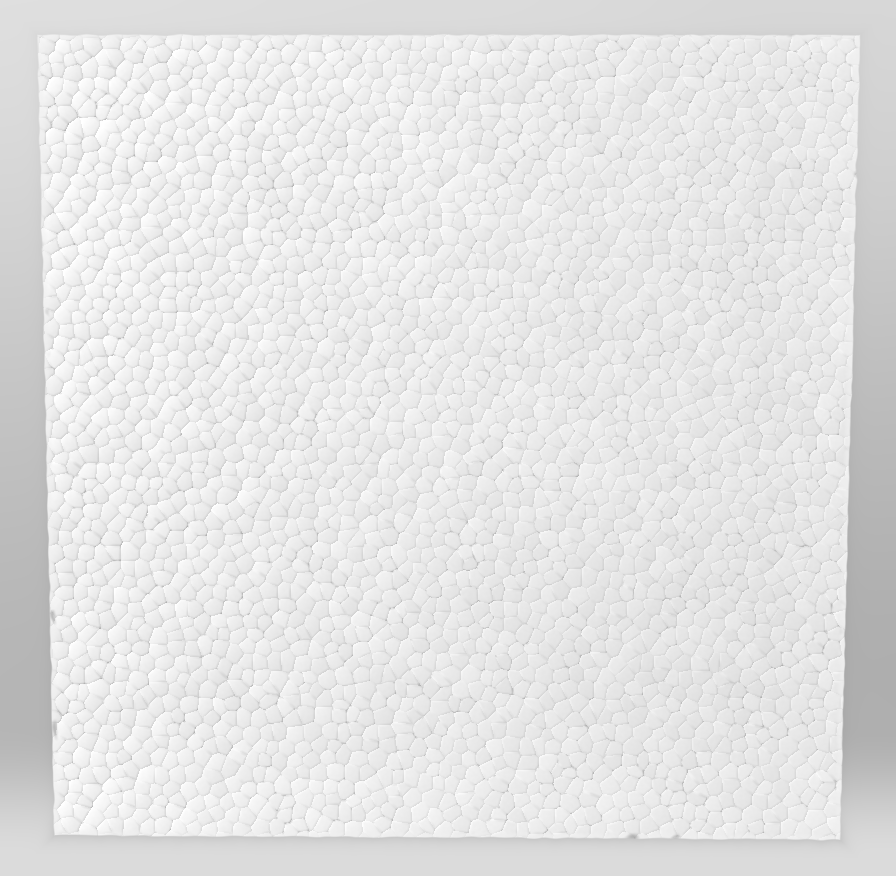
Reproduce this texture procedurally as a WebGL 1 fragment shader.

```glsl
precision highp float;
// A white expanded-foam board of packed round beads, standing against a soft grey backdrop.
uniform vec2 u_resolution;

#define BEADS 56.0        // beads along the canvas height
#define JITTER 0.68       // irregularity of the packing
#define SEAM 0.13         // seam width, in beads
#define RELIEF 0.055      // shading across one bead
#define GAP_DEPTH 0.13    // darkness of the holes between beads
#define BOARD_LIGHT 0.950
#define BOARD_SHADE 0.893
#define WALL_TOP 0.86
#define WALL_LOW 0.70
#define FLOOR_TONE 0.86
#define LIGHT_DIR vec2(-0.8, 0.6)

vec2 hash2(vec2 p) {
  vec3 a = fract(p.xyx * vec3(0.1031, 0.1030, 0.0973));
  a += dot(a, a.yzx + 33.33);
  return fract((a.xx + a.yz) * a.zy);
}

float cornerSlope(vec2 cell, vec2 offset) {
  return dot(hash2(cell + 71.0) * 2.0 - 1.0, offset);
}

// Gradient noise, about -0.7 to 0.7
float noise(vec2 p) {
  vec2 i = floor(p), f = fract(p);
  vec2 w = f * f * f * (f * (f * 6.0 - 15.0) + 10.0);
  vec2 e = vec2(1.0, 0.0);
  float low = mix(cornerSlope(i, f), cornerSlope(i + e, f - e), w.x);
  float high = mix(cornerSlope(i + e.yx, f - e.yx), cornerSlope(i + 1.0, f - 1.0), w.x);
  return mix(low, high, w.y);
}

// Staggered rows of jittered bead centres
vec2 beadCentre(vec2 cell) {
  vec2 shift = (hash2(cell) - 0.5) * JITTER;
  return vec2(cell.x + 0.5 * mod(cell.y, 2.0), cell.y * 0.88) + 0.5 + shift;
}

// Relief of the packed beads, added to the board tone
float beadRelief(vec2 p, float strength, float pixel) {
  vec2 q = p * BEADS + 8.0;
  vec2 home = floor(vec2(q.x, (q.y - 0.06) / 0.88));
  vec3 dist = vec3(9.0);
  vec2 nearest = q, second = q + 1.0, bead = home;
  for (int y = -2; y <= 2; y++) {
    for (int x = -2; x <= 2; x++) {
      vec2 cell = home + vec2(float(x), float(y));
      vec2 c = beadCentre(cell);
      float d = length(q - c);
      if (d < dist.x) {
        dist = vec3(d, dist.xy);
        second = nearest;
        nearest = c;
        bead = cell;
      } else if (d < dist.y) {
        dist = vec3(dist.x, d, dist.y);
        second = c;
      } else {
        dist.z = min(dist.z, d);
      }
    }
  }
  float edge = (dist.y * dist.y - dist.x * dist.x) / (2.0 * length(second - nearest));
  float soft = pixel * BEADS;
  float seam = 1.0 - smoothstep(0.0, SEAM + soft * 0.7, edge);
  float facing = dot(normalize(q - nearest + 0.0001), LIGHT_DIR);
  vec2 random = hash2(bead + 19.0);

  float tone = RELIEF * strength * dot(q - nearest, LIGHT_DIR);
  tone += 0.028 * (random.x - 0.5);
  tone += seam * (0.045 * facing - 0.024 * strength);
  float gap = 1.0 - smoothstep(0.04, 0.16 + soft, dist.z - dist.x);
  return tone - GAP_DEPTH * gap * smoothstep(0.45, 1.0, random.y);
}

// Distance inside the slightly tapered board, negative outside
float boardDistance(vec2 uv) {
  float rise = (uv.y - 0.044) / 0.916;
  float left = uv.x - mix(0.061, 0.042, rise);
  float right = mix(0.9375, 0.960, rise) - uv.x;
  float bottom = uv.y - mix(0.047, 0.041, uv.x);
  return min(min(left, right), min(bottom, 0.960 - uv.y));
}

float backdrop(vec2 uv, float inside) {
  float wall = mix(WALL_LOW, WALL_TOP, smoothstep(0.22, 1.05, uv.y));
  wall += 0.03 * (0.5 - uv.x) + 0.012 * noise(uv * 3.0);
  float tone = mix(FLOOR_TONE, wall, smoothstep(0.02, 0.17, uv.y));
  float contact = exp(min(inside, 0.0) / 0.006);
  return tone - contact * mix(0.09, 0.025, smoothstep(0.03, 0.08, uv.y));
}

float boardTone(vec2 uv) {
  float fall = smoothstep(0.0, 1.05, uv.x * 0.75 + (1.0 - uv.y) * 0.4);
  float tone = mix(BOARD_LIGHT, BOARD_SHADE, fall);
  tone += 0.022 * (1.0 - smoothstep(0.05, 0.22, uv.y));
  tone += 0.02 * smoothstep(0.85, 0.96, uv.x);
  return tone + 0.012 * noise(uv * 5.0 + 3.0);
}

void main() {
  vec2 uv = gl_FragCoord.xy / u_resolution;
  vec2 p = gl_FragCoord.xy / u_resolution.y;
  float pixel = 1.0 / u_resolution.y;

  // Board outline, roughened by the beads
  float inside = boardDistance(uv) + 0.0022 * noise(p * BEADS);
  float mask = smoothstep(-pixel, pixel, inside);

  // Beads stand out most toward the upper left
  float strength = mix(1.25, 0.45, smoothstep(0.1, 0.85, uv.x + 0.25 * (1.0 - uv.y)));
  float board = boardTone(uv) + beadRelief(p, strength, pixel) + 0.010 * noise(p * 230.0);

  // Pale cut rim with a few chipped spots
  float rim = 1.0 - smoothstep(0.002, 0.008, inside);
  board = mix(board, 0.94, 0.6 * rim);
  board -= 0.22 * rim * smoothstep(0.28, 0.5, noise(p * 38.0 + 5.0));

  float tone = mix(backdrop(uv, inside), board, mask);
  gl_FragColor = vec4(vec3(clamp(tone, 0.0, 1.0)), 1.0);
}
```
